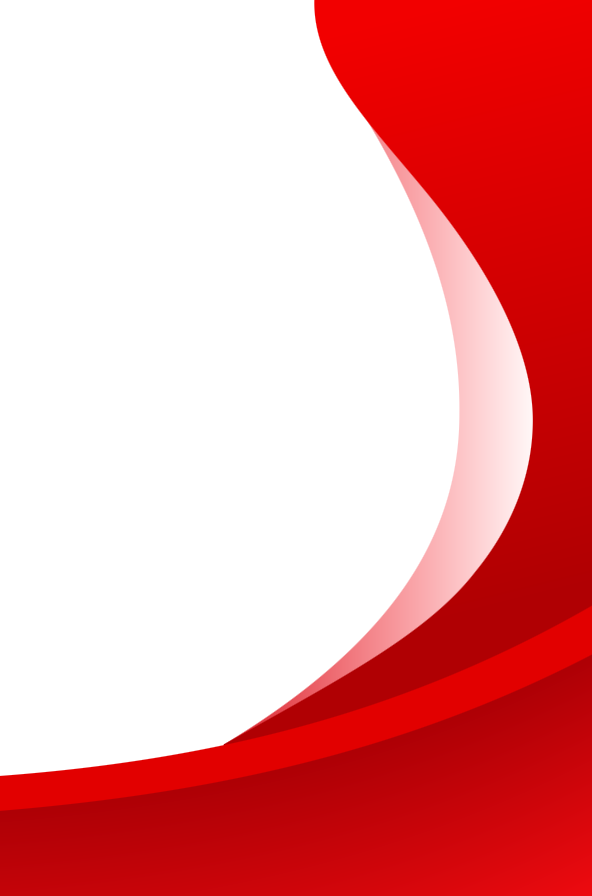
This background is drawn by a Shadertoy shader. Its source:

```glsl
// Draws a white page framed by a curved red panel, a pale ribbon and a sweeping red band.

#define WHITE       vec3(1.0)
#define PANEL_LIGHT vec3(0.95, 0.0, 0.0)
#define PANEL_DARK  vec3(0.69, 0.0, 0.01)
#define BAND_RED    vec3(0.885, 0.0, 0.0)
#define FLOOR_DARK  vec3(0.68, 0.0, 0.02)
#define FLOOR_LIGHT vec3(0.93, 0.04, 0.06)
#define RIBBON_DEEP vec3(0.84, 0.12, 0.16)
#define RIBBON_PALE vec3(1.0, 0.97, 0.97)
#define PANEL_TILT  0.165
#define FLOOR_DEPTH 0.267

// Antialiased coverage of the region where d > 0
float cover(float d) {
    return clamp(0.5 + d / max(fwidth(d), 1e-5), 0.0, 1.0);
}

vec2 bezier(vec2 a, vec2 b, vec2 c, vec2 d, float t) {
    float s = 1.0 - t;
    return s * s * s * a + 3.0 * s * t * (s * b + t * c) + t * t * t * d;
}

// x of a curve that descends from a to d, at height y
float curveX(float y, vec2 a, vec2 b, vec2 c, vec2 d) {
    float lo = 0.0, hi = 1.0;
    for (int i = 0; i < 20; i++) {
        float mid = 0.5 * (lo + hi);
        if (bezier(a, b, c, d, mid).y > y) lo = mid; else hi = mid;
    }
    return bezier(a, b, c, d, 0.5 * (lo + hi)).x;
}

// Left edge of the red panel: an S curve in four joined parts
float panelEdge(float y) {
    vec2 top = vec2(0.531, 1.0), shoulder = vec2(0.728, 0.779);
    vec2 bulge = vec2(0.900, 0.531), hip = vec2(0.803, 0.362), tip = vec2(0.378, 0.169);
    if (y > shoulder.y) return curveX(y, top, vec2(0.528, 0.922), vec2(0.630, 0.859), shoulder);
    if (y > bulge.y) return curveX(y, shoulder, vec2(0.827, 0.698), vec2(0.900, 0.609), bulge);
    if (y > hip.y) return curveX(y, bulge, vec2(0.900, 0.466), vec2(0.860, 0.408), hip);
    return curveX(y, hip, vec2(0.719, 0.290), vec2(0.561, 0.238), tip);
}

// Left edge of the pale ribbon
float ribbonEdge(float y) {
    vec2 top = vec2(0.608, 0.879), bulge = vec2(0.776, 0.538), tip = vec2(0.378, 0.169);
    if (y > bulge.y) return curveX(y, top, vec2(0.719, 0.759), vec2(0.778, 0.651), bulge);
    return curveX(y, bulge, vec2(0.776, 0.401), vec2(0.659, 0.281), tip);
}

// Height of a rising cubic sweep
float sweep(float x, vec4 k) {
    return k.x + x * (k.y + x * (k.z + x * k.w));
}

void mainImage(out vec4 fragColor, in vec2 fragCoord) {
    vec2 p = fragCoord / iResolution.xy;

    // Ribbon, from deep pink at its tail to near white at its bulge
    float along = clamp((p.x - 0.378) / 0.522, 0.0, 1.0);
    vec3 ribbon = mix(RIBBON_DEEP, RIBBON_PALE, vec3(along * (2.0 - along), along, along));
    vec3 color = mix(WHITE, ribbon, cover(p.x - ribbonEdge(p.y)));

    // Panel, darkening downwards on a slight tilt
    float fall = (1.0 - p.y + PANEL_TILT * (p.x - 0.77)) / 0.69;
    vec3 panel = mix(PANEL_LIGHT, PANEL_DARK, clamp(fall, 0.0, 1.0));
    color = mix(color, panel, cover(p.x - panelEdge(p.y)));

    // Flat band
    float bandTop = sweep(p.x, vec4(0.134, 0.0495, 0.0911, 0.0495));
    color = mix(color, BAND_RED, cover(bandTop - p.y));

    // Floor, brightening with depth under the band
    float depth = sweep(p.x, vec4(0.095, 0.0547, 0.0716, 0.0482)) - p.y;
    vec3 ground = mix(FLOOR_DARK, FLOOR_LIGHT, clamp(depth / FLOOR_DEPTH, 0.0, 1.0));
    color = mix(color, ground, cover(depth));

    fragColor = vec4(color, 1.0);
}
```
